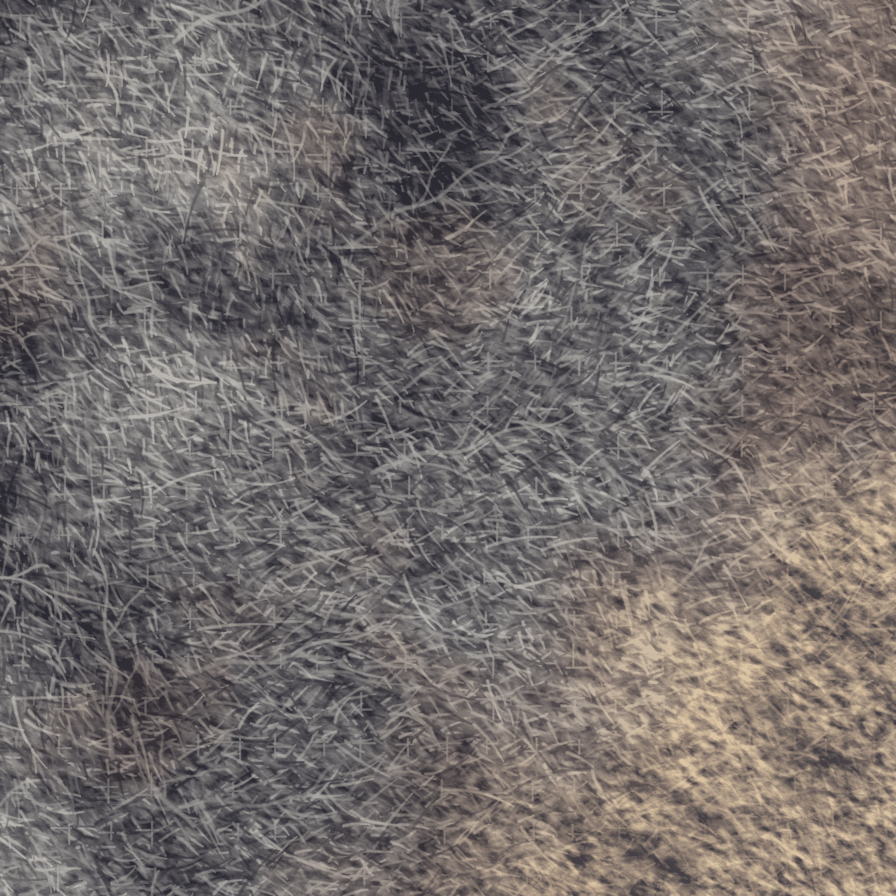
Reproduce this texture procedurally as a Shadertoy shader.

```glsl
// Tangled grey brush on a slope that opens to dry, sandy grass at lower right.
// Twigs, forked branches and short cross ticks build up one scalar shade,
// which is then coloured by brush, earth and sand ramps.

const int   TWIG_LAYERS  = 9;
const float COARSE_CELLS = 16.0;
const float CELL_STEP    = 5.0;
const float TWIG_SPREAD  = 2.0;
const float TWIG_WIDTH   = 0.0013;
const float BRANCH_CELLS = 4.7;
const float BRANCH_WIDTH = 0.003;
const float TICK_CELLS   = 21.0;
const float SOFTNESS     = 0.0014;

// Ramps: dark, middle and light colour
const mat3 BRUSH = mat3(0.17, 0.165, 0.2, 0.435, 0.425, 0.43, 0.72, 0.71, 0.69);
const mat3 EARTH = mat3(0.22, 0.195, 0.21, 0.48, 0.425, 0.405, 0.73, 0.66, 0.6);
const mat3 SAND  = mat3(0.27, 0.25, 0.27, 0.59, 0.52, 0.465, 0.86, 0.77, 0.64);

vec4 hash4(vec2 id) {
  vec4 h = fract(id.xyxy * vec4(0.1031, 0.103, 0.0973, 0.1099));
  h += dot(h, h.wzxy + 33.33);
  return fract((h.xxyz + h.yzzw) * h.zywx);
}

float noise(vec2 p) {
  vec2 i = floor(p), f = fract(p);
  f = f * f * (3.0 - 2.0 * f);
  return mix(mix(hash4(i).x, hash4(i + vec2(1, 0)).x, f.x),
             mix(hash4(i + vec2(0, 1)).x, hash4(i + vec2(1, 1)).x, f.x), f.y);
}

float fbm(vec2 p) {
  float sum = 0.0, amp = 0.533;
  for (int i = 0; i < 4; i++) {
    sum += amp * noise(p);
    p = mat2(1.6, 1.2, -1.2, 1.6) * p + 7.3;
    amp *= 0.5;
  }
  return sum;
}

vec2 turn(vec2 p, float a) {
  float c = cos(a), s = sin(a);
  return vec2(c * p.x + s * p.y, c * p.y - s * p.x);
}

float blob(vec2 p, vec2 centre, vec2 size) {
  vec2 q = (p - centre) / size;
  return exp(-dot(q, q));
}

float segment(vec2 p, float len) {
  return length(vec2(p.x - clamp(p.x, 0.0, len), p.y));
}

float stroke(float d, float width, float soft) {
  return 1.0 - smoothstep(width * 0.3, width + soft, d);
}

// Prevailing direction of the twigs
float flow(vec2 p) {
  return 1.2 * noise(p * 3.0 + 4.0) - 1.1 + 0.9 * blob(p, vec2(0.66, 0.63), vec2(0.25, 0.13));
}

void addTwigs(inout float shade, vec2 p, float cells, float tone, float alpha, float soft) {
  for (int k = 0; k < 9; k++) {
    vec2 id = floor(p * cells) + vec2(k % 3 - 1, k / 3 - 1);
    vec4 h = hash4(id + cells * 7.0), g = hash4(id + cells * 3.0 + 91.0);
    vec2 centre = (id + 0.1 + h.xy * 0.8) / cells;
    vec2 q = turn(p - centre, flow(centre) + (h.z - 0.5) * TWIG_SPREAD);
    q.y += (g.x - 0.5) * 0.6 * cells * q.x * q.x;
    float halfLen = mix(0.2, 0.7, g.y) / cells;
    float d = segment(q + vec2(halfLen, 0), 2.0 * halfLen);
    float taper = 1.0 - 0.6 * clamp(q.x / halfLen, -0.6, 1.0);
    shade = mix(shade, tone + h.w - 0.42, alpha * stroke(d, TWIG_WIDTH * taper, soft));
  }
}

// Pale stems with alternating side shoots
float branches(vec2 p, float soft) {
  float cover = 0.0;
  p *= BRANCH_CELLS;
  for (int k = 0; k < 9; k++) {
    vec2 id = floor(p) + vec2(k % 3 - 1, k / 3 - 1);
    vec4 h = hash4(id + 47.0), g = hash4(id + 173.0);
    if (h.w < 0.3) continue;
    vec2 q = turn(p - id - 0.2 - h.xy * 0.6, mix(-0.7, 0.8, h.z) + step(0.75, g.z) * 1.8);
    q.y += (g.x - 0.5) * 0.5 * q.x * q.x + 0.02 * sin(q.x * 13.0 + g.y * 6.0);
    float taper = 1.0 - 0.7 * clamp(q.x + 0.4, 0.0, 1.0);
    float form = stroke(segment(q + vec2(0.55, 0), 1.1) / BRANCH_CELLS, BRANCH_WIDTH * taper, soft);
    for (float n = 0.0; n < 4.0; n++) {
      float side = mod(n, 2.0) * 2.0 - 1.0;
      vec2 s = turn(q - vec2(0.22 * n - 0.35, 0), side * (0.45 + 0.4 * fract(g.w * 5.0 + n * 0.37)));
      s.y += side * 0.3 * s.x * s.x + 0.012 * sin(s.x * 23.0);
      float d = segment(s, 0.42 - 0.06 * n) / BRANCH_CELLS;
      form = max(form, 0.85 * stroke(d, BRANCH_WIDTH * 0.5, soft));
    }
    cover = max(cover, form * mix(0.4, 1.0, g.y));
  }
  return cover;
}

// Fine upright and level hairlines that cross
float ticks(vec2 p, float soft) {
  vec4 h = hash4(floor(p * TICK_CELLS) + 311.0);
  vec2 q = (fract(p * TICK_CELLS) - 0.35 - h.xy * 0.3) / TICK_CELLS;
  float len = mix(0.3, 0.55, h.z) / TICK_CELLS;
  float d = min(segment(q + vec2(len * h.x, 0), len), segment(q.yx + vec2(len * h.y, 0), len));
  return step(0.45, h.w) * stroke(d, 0.0008, soft);
}

vec3 ramp(mat3 c, float s) {
  return s < 0.5 ? mix(c[0], c[1], s * 2.0) : mix(c[1], c[2], s * 2.0 - 1.0);
}

void mainImage(out vec4 fragColor, in vec2 fragCoord) {
  vec2 p = fragCoord / iResolution.y;
  float soft = max(SOFTNESS, 0.7 / iResolution.y);

  // Regions of sand and bare earth
  float patches = fbm(p * 6.0 + 3.0) - 0.5;
  float slope = (p.x - 0.5) * 0.77 - p.y * 0.64 + patches * 0.22;
  float sand = smoothstep(-0.06, 0.09, slope);
  float earth = smoothstep(0.72, 0.95, p.x + patches * 0.4);
  earth = max(earth, 0.7 * smoothstep(-0.16, 0.02, slope));
  earth = max(earth, 0.5 * smoothstep(0.55, 0.78, fbm(p * 6.0 + 21.0)));

  // Broad light and shadowed hollows
  float hollow = blob(p, vec2(0.48, 0.85), vec2(0.09, 0.14))
    + 0.8 * blob(p, vec2(0.13, 0.25), vec2(0.06, 0.12)) + 0.6 * blob(p, vec2(0.21, 0.68), vec2(0.12, 0.07));
  float tone = 0.5 + 0.75 * (fbm(p * 5.0 + 11.0) - 0.5) - 0.33 * hollow;
  tone += 0.08 * blob(p, vec2(0.68, 0.5), vec2(0.2)) + 0.14 * sand * smoothstep(0.0, 0.25, p.y);

  // Ground grain, streaked down the slope
  vec2 along = turn(p, -0.5);
  float grit = fbm(along * vec2(80, 145)) - 0.5;
  float clumps = smoothstep(0.55, 0.78, fbm(along * vec2(11, 26) + 5.0) + grit * 0.25);
  float shade = tone - 0.1 + grit * 0.7;

  for (int k = TWIG_LAYERS - 1; k >= 0; k--)
    addTwigs(shade, p, COARSE_CELLS + CELL_STEP * float(k), tone, mix(0.64, 0.36, sand), soft);
  shade += grit * mix(0.3, 0.9, sand) - clumps * 0.34 * sand;
  float brush = (1.0 - sand) * (1.0 - 0.6 * earth);
  shade = mix(shade, max(tone + 0.42, 0.8), branches(p, soft) * brush);
  shade = mix(shade, tone + 0.36, 0.65 * ticks(p, soft) * (1.0 - 0.7 * sand));
  shade = clamp(shade, 0.0, 1.0);

  vec3 color = mix(mix(ramp(BRUSH, shade), ramp(EARTH, shade), earth), ramp(SAND, shade), sand);
  fragColor = vec4(color, 1.0);
}
```
